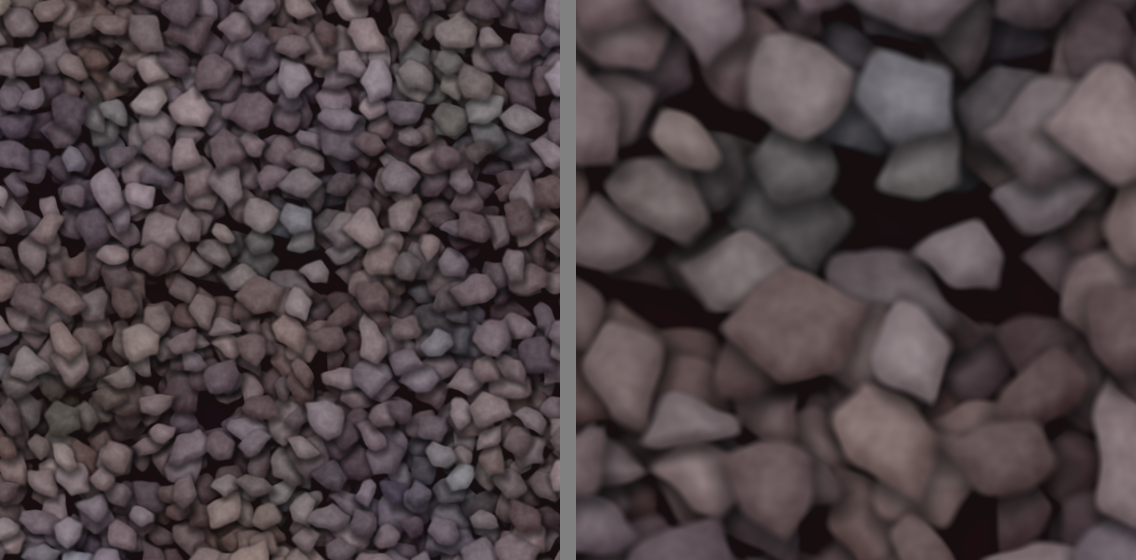
Left: the whole. Right: its middle third, enlarged.
Reproduce this texture procedurally as a WebGL 1 fragment shader.

```glsl
precision highp float;
uniform vec2 u_resolution;

#define CELLS 15.0
#define LAYERS 5
#define FACETS 6
#define PRESENCE 0.8
#define SOFTNESS 0.055
#define STONE_TONE 0.455
#define TONE_SPREAD 0.21
#define GAP_TONE 0.10
#define SHADOW 0.52
#define BEVEL 0.075
#define MOTTLE 0.055
#define TINT 0.055

float hash(vec2 p) {
    vec3 q = fract(vec3(p.xyx) * 0.1031);
    q += dot(q, q.yzx + 33.33);
    return fract((q.x + q.y) * q.z);
}

vec2 hash2(vec2 p) {
    return vec2(hash(p), hash(p + 57.3));
}

vec2 gradientAt(vec2 cell) {
    float angle = 6.2832 * hash(cell + 11.7);
    return vec2(cos(angle), sin(angle));
}

float gradientNoise(vec2 p) {
    vec2 i = floor(p), f = fract(p);
    vec2 u = f * f * f * (f * (f * 6.0 - 15.0) + 10.0);
    vec2 e = vec2(1.0, 0.0);
    float low = mix(dot(gradientAt(i), f), dot(gradientAt(i + e), f - e), u.x);
    float high = mix(dot(gradientAt(i + e.yx), f - e.yx),
                     dot(gradientAt(i + 1.0), f - 1.0), u.x);
    return mix(low, high, u.y);
}

// Rounded convex polygon: xy is the blended facet normal, z the distance
vec3 stoneShape(vec2 p, float radius, vec2 seed) {
    vec2 normal = vec2(0.0);
    float dist = -1.0;
    for (int i = 0; i < FACETS; i++) {
        float k = float(i);
        vec2 h = hash2(seed + k * 7.31);
        float angle = 6.2832 * (k + 0.75 * (h.x - 0.5)) / float(FACETS);
        vec2 n = vec2(cos(angle), sin(angle));
        float side = dot(p, n) - radius * (0.72 + 0.38 * h.y);
        float blend = clamp(0.5 + 0.5 * (side - dist) / 0.1, 0.0, 1.0);
        dist = mix(dist, side, blend) + 0.1 * blend * (1.0 - blend);
        normal = mix(normal, n, blend);
    }
    return vec3(normal, dist);
}

// Pinkish grey, with violet, green and rusty areas
vec3 stoneColor(float tone, vec2 place, float variation) {
    float cool = gradientNoise(place * 0.22 + 4.0);
    float green = gradientNoise(place * 0.3 + 31.0);
    vec3 color = vec3(tone, tone - 0.055, tone - 0.04);
    color += TINT * cool * vec3(-0.5, -0.1, 1.0);
    color += TINT * max(green - 0.1, 0.0) * vec3(-1.4, 0.5, 0.0);
    return color + TINT * (variation - 0.5) * vec3(0.4, 0.0, -0.35);
}

void main() {
    vec2 uv = gl_FragCoord.xy / u_resolution.y;
    vec2 p = uv * CELLS;
    p += 0.08 * vec2(gradientNoise(p * 2.3), gradientNoise(p * 2.3 + 19.0));
    float grain = gradientNoise(p * 4.0) + 0.6 * gradientNoise(p * 9.0);
    vec2 light = normalize(vec2(-0.35, 0.9));
    vec3 color = stoneColor(GAP_TONE, p, 0.5);

    // Stones are painted from the bottom of the heap to the top
    for (int layer = 0; layer < LAYERS; layer++) {
        float level = float(layer) / float(LAYERS - 1);
        vec2 shift = float(layer) * vec2(17.37, 29.61);
        vec2 home = floor(p + shift);
        for (int y = -1; y <= 1; y++)
        for (int x = -1; x <= 1; x++) {
            vec2 cell = home + vec2(float(x), float(y));
            vec2 seed = cell + float(layer) * 41.0;
            if (hash(seed + 3.1) > PRESENCE) continue;

            // Placement, tilt and flattening
            vec2 center = cell + 0.5 + 0.65 * (hash2(seed + 8.2) - 0.5) - shift;
            vec2 look = hash2(seed + 71.9);
            float angle = 0.4 + 2.4 * (hash(seed + 23.4) - 0.5);
            float c = cos(angle), s = sin(angle);
            mat2 turn = mat2(c, s, -s, c);
            float flatness = 1.0 + 0.65 * hash(seed + 91.6);
            float radius = mix(0.36, 0.58, look.x);
            vec2 q = turn * (p - center);
            q.y *= flatness;
            vec3 shape = stoneShape(q, radius, seed);

            // Soft shadow cast on the stones below
            vec2 below = turn * (p - center + vec2(-0.03, 0.08));
            below.y *= flatness;
            float shadowDist = stoneShape(below, radius, seed).z;
            color *= mix(SHADOW, 1.0, smoothstep(-0.06, 0.22, shadowDist));

            // Facing, bevels and worn surface
            float tone = STONE_TONE + TONE_SPREAD * (look.y - 0.5);
            tone += 0.12 * gradientNoise(center * 0.35 + 7.0);
            tone += 0.12 * dot(q, hash2(seed + 14.8) - 0.5);
            float rim = smoothstep(-0.3, 0.0, shape.z);
            tone += BEVEL * rim * dot(shape.xy, turn * light);
            tone += MOTTLE * grain;
            tone *= mix(0.68, 1.0, level) * (1.0 - 0.2 * rim);
            float cover = smoothstep(SOFTNESS, -SOFTNESS, shape.z);
            color = mix(color, stoneColor(tone, center, hash(seed + 65.0)), cover);
        }
    }
    gl_FragColor = vec4(max(color, vec3(0.085, 0.05, 0.06)), 1.0);
}
```
